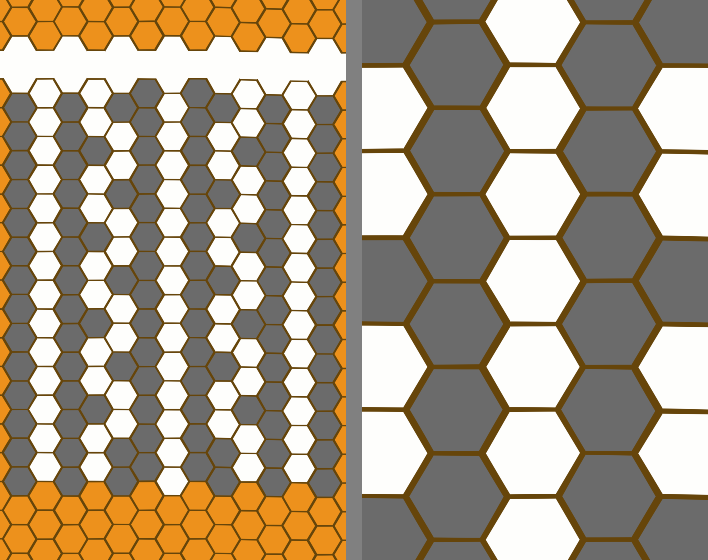
Left: the whole. Right: its middle third, enlarged.
Reproduce this pattern procedurally as a Shadertoy shader.

```glsl
const vec3 HONEY = vec3(0.93, 0.57, 0.11);
const vec3 GREY = vec3(0.42);
const vec3 WHITE = vec3(0.995, 0.995, 0.99);
const vec3 BROWN = vec3(0.40, 0.27, 0.04);

const float COLUMN_PITCH = 0.0454;  // in canvas heights
const float ROW_PITCH = 0.05134;
const float PANEL_TOP = 0.141;
const float COLUMN_STEP = 0.8660254;  // column spacing when a cell is 1 tall
const int PANEL_ROWS = 14;

vec2 hashGradient(vec2 p) {
    float h = fract(sin(dot(p, vec2(127.1, 311.7))) * 43758.5);
    return vec2(cos(6.2832 * h), sin(6.2832 * h));
}

float gradientNoise(vec2 p) {
    vec2 i = floor(p), f = fract(p);
    vec2 u = f * f * (3.0 - 2.0 * f);
    vec2 e = vec2(1.0, 0.0);
    float a = dot(hashGradient(i), f);
    float b = dot(hashGradient(i + e.xy), f - e.xy);
    float c = dot(hashGradient(i + e.yx), f - e.yx);
    float d = dot(hashGradient(i + e.xx), f - e.xx);
    return mix(mix(a, b, u.x), mix(c, d, u.x), u.y);
}

// Even columns sit half a cell lower than odd ones.
float columnOffset(int column) {
    return (column & 1) == 0 ? 0.5 : 0.0;
}

vec2 cellCentre(ivec2 cell) {
    return vec2(float(cell.x) * COLUMN_STEP, float(cell.y) + 0.5 + columnOffset(cell.x));
}

ivec2 cellInColumn(vec2 q, int column) {
    return ivec2(column, int(floor(q.y - columnOffset(column))));
}

ivec2 nearestCell(vec2 q) {
    float pair = q.x / (2.0 * COLUMN_STEP);
    ivec2 even = cellInColumn(q, 2 * int(floor(pair + 0.5)));
    ivec2 odd = cellInColumn(q, 2 * int(floor(pair)) + 1);
    return distance(q, cellCentre(even)) < distance(q, cellCentre(odd)) ? even : odd;
}

// Blank band between the top border and the panel.
bool isBlank(ivec2 cell) {
    int first = (cell.x & 1) == 0 ? -2 : -1;
    return cell.y >= first && cell.y < 0;
}

vec3 cellColour(ivec2 cell) {
    if (isBlank(cell)) return WHITE;
    int column = abs(cell.x);
    if (cell.y < 0 || cell.y >= PANEL_ROWS || column > 6) return HONEY;
    int phase = cell.y % 3;
    bool white = column == 0 || column == 5
        || (column == 3 && phase != 2)
        || (column == 2 && phase != 0 && cell.y < PANEL_ROWS - 1);
    return white ? WHITE : GREY;
}

// Strongest outline among the three edges facing the point.
float outline(vec2 q, ivec2 cell, float wobble, float pixel) {
    vec2 centre = cellCentre(cell);
    float ink = 0.0;
    for (int k = 0; k < 3; k++) {
        float angle = radians(30.0 + 60.0 * float(k));
        vec2 normal = vec2(cos(angle), sin(angle));
        float along = dot(q - centre, normal);
        ivec2 neighbour = nearestCell(centre + normal * (along < 0.0 ? -1.0 : 1.0));
        if (isBlank(cell) && isBlank(neighbour)) continue;
        float halfWidth = (k == 1 ? 0.027 : 0.039) * (1.0 + wobble);
        float edge = 0.5 - abs(along);
        ink = max(ink, 1.0 - smoothstep(-0.5 * pixel, 0.5 * pixel, edge - halfWidth));
    }
    return ink;
}

void mainImage(out vec4 fragColor, in vec2 fragCoord) {
    vec2 p = vec2(fragCoord.x - 0.5 * iResolution.x, iResolution.y - fragCoord.y) / iResolution.y;
    p.x += 0.0013;

    // Columns sag slightly toward the right, with a faint uneven drift.
    p.y -= 0.0048 * smoothstep(0.04, 0.27, p.x) * mix(1.0, 0.5, p.y);
    p += 0.0008 * vec2(gradientNoise(p * 13.0), gradientNoise(p * 13.0 + 40.0));

    vec2 q = vec2(p.x / COLUMN_PITCH * COLUMN_STEP, (p.y - PANEL_TOP) / ROW_PITCH);
    float pixel = 1.0 / (iResolution.y * ROW_PITCH);
    ivec2 cell = nearestCell(q);
    float wobble = 0.3 * gradientNoise(q * 0.9 + 7.0);

    vec3 colour = mix(cellColour(cell), BROWN, outline(q, cell, wobble, pixel));
    fragColor = vec4(colour, 1.0);
}
```
